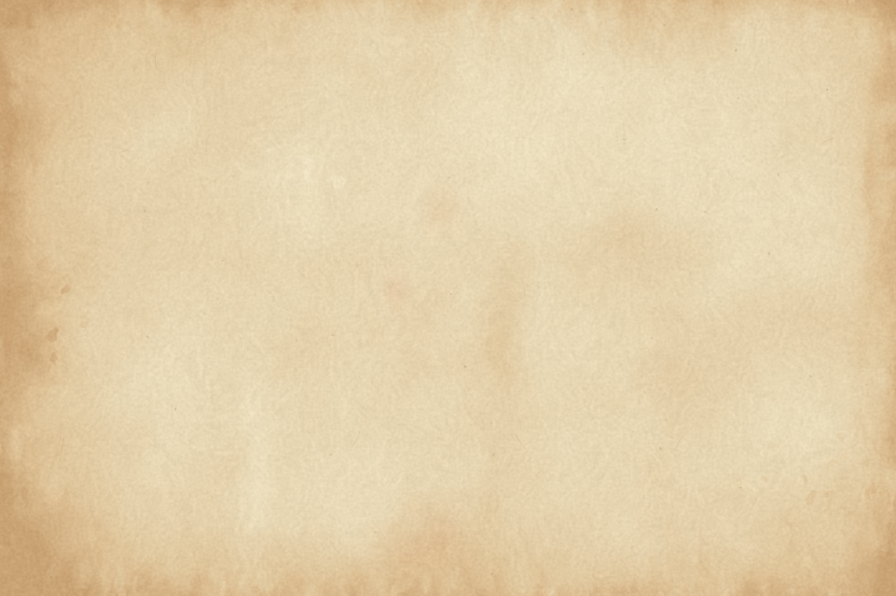
Write a Shadertoy shader that draws this texture.

```glsl
vec2 hash2(vec2 cell) {
    vec3 q = fract(vec3(cell.xyx) * vec3(0.1031, 0.1030, 0.0973));
    q += dot(q, q.yzx + 33.33);
    return fract((q.xx + q.yz) * q.zy);
}

float gradDot(vec2 cell, vec2 offset) {
    return dot(hash2(cell) * 2.0 - 1.0, offset);
}

float gradientNoise(vec2 p) {
    vec2 i = floor(p), f = fract(p);
    vec2 u = f * f * f * (f * (f * 6.0 - 15.0) + 10.0);
    vec2 e = vec2(1.0, 0.0);
    return mix(mix(gradDot(i, f), gradDot(i + e, f - e), u.x),
               mix(gradDot(i + e.yx, f - e.yx), gradDot(i + e.xx, f - e.xx), u.x), u.y);
}

float fbm(vec2 p) {
    float sum = 0.0, amp = 0.6;
    for (int i = 0; i < 5; i++) {
        sum += amp * gradientNoise(p);
        p = mat2(1.6, 1.2, -1.2, 1.6) * p + 7.3;
        amp *= 0.52;
    }
    return sum;
}

// Soft elliptical patch
float blob(vec2 p, vec2 center, vec2 radius) {
    vec2 q = (p - center) / radius;
    return exp(-dot(q, q));
}

// One randomly turned, slightly bent mark in some of the grid cells
float marks(vec2 p, float cells, float halfLength, float width, float density, float pixel) {
    vec2 cell = floor(p * cells);
    vec2 place = hash2(cell + 11.0), kind = hash2(cell.yx * 1.7 + 57.0);
    vec2 q = (fract(p * cells) - mix(vec2(0.22), vec2(0.78), place)) / cells;
    float angle = kind.x * 6.2832;
    q = mat2(cos(angle), sin(angle), -sin(angle), cos(angle)) * q;
    q.y += (place.x - 0.5) * 0.5 * q.x * q.x / halfLength;
    q.x -= clamp(q.x, -halfLength, halfLength);
    float strength = step(kind.y, density) * mix(0.3, 1.0, place.y);
    return strength * (1.0 - smoothstep(width - pixel, width + pixel, length(q)));
}

// Darkening that fades away from one side
float edgeAge(float dist, float nearWidth, float nearAmount, float farAmount) {
    return nearAmount * exp(-max(dist, 0.0) / nearWidth) + farAmount * exp(-max(dist, 0.0) / 0.22);
}

vec3 paperColor(float age) {
    vec3 color = mix(vec3(0.932, 0.885, 0.76), vec3(0.89, 0.81, 0.66), clamp(age / 0.4, 0.0, 1.0));
    color = mix(color, vec3(0.87, 0.76, 0.59), clamp((age - 0.4) / 0.25, 0.0, 1.0));
    return mix(color, vec3(0.79, 0.64, 0.455), clamp((age - 0.65) / 0.4, 0.0, 1.0));
}

void mainImage(out vec4 fragColor, in vec2 fragCoord) {
    vec2 p = fragCoord / iResolution.xy * vec2(1.5, 1.0);
    float pixel = 1.0 / iResolution.y;
    vec2 warp = vec2(fbm(p * 6.0), fbm(p * 6.0 + 31.0));
    vec2 w = p + warp * 0.055;
    vec2 rim = p + warp * 0.06;

    // Worn borders
    float age = 0.15;
    age += edgeAge(rim.x, 0.070, 0.42, 0.34);
    age += edgeAge(1.5 - rim.x, 0.045, 0.46, 0.15);
    age += edgeAge(rim.y, 0.070, 0.38, 0.19);
    age += edgeAge(1.0 - rim.y, 0.030, 0.34, 0.14);

    // Broad brown stains
    age += 0.27 * blob(w, vec2(0.34, 0.96), vec2(0.11, 0.14));
    age += 0.14 * blob(w, vec2(0.10, 0.82), vec2(0.18, 0.17));
    age += 0.22 * blob(w, vec2(0.04, 0.46), vec2(0.045, 0.13));
    age += 0.20 * blob(w, vec2(0.05, 0.05), vec2(0.14, 0.10));
    age += 0.18 * blob(w, vec2(1.08, 0.97), vec2(0.12, 0.045));
    age += 0.29 * blob(w, vec2(0.85, 0.45), vec2(0.028, 0.13));
    age += 0.14 * blob(w, vec2(0.82, 0.21), vec2(0.035, 0.13));
    age += 0.18 * blob(w, vec2(1.05, 0.58), vec2(0.15, 0.08));
    age += 0.15 * blob(w, vec2(1.14, 0.38), vec2(0.16, 0.07));
    age += 0.15 * blob(w, vec2(1.34, 0.46), vec2(0.10, 0.05));
    age += 0.16 * blob(w, vec2(0.72, 0.08), vec2(0.09, 0.08));
    age += 0.10 * blob(w, vec2(0.62, 0.52), vec2(0.22, 0.20));

    // Pale worn patches
    age -= 0.16 * blob(w, vec2(0.92, 0.84), vec2(0.19, 0.17));
    age -= 0.10 * blob(w, vec2(1.27, 0.70), vec2(0.17, 0.16));
    age -= 0.13 * blob(w, vec2(0.53, 0.69), vec2(0.15, 0.09));
    age -= 0.17 * blob(w, vec2(0.27, 0.33), vec2(0.11, 0.10));
    age -= 0.20 * blob(w, vec2(0.425, 0.23), vec2(0.025, 0.15));
    age -= 0.13 * blob(w, vec2(1.33, 0.31), vec2(0.11, 0.10));
    age -= 0.12 * blob(w, vec2(0.56, 0.16), vec2(0.16, 0.07));
    vec2 streak = mat2(0.68, 0.73, -0.73, 0.68) * (w - vec2(0.30, 0.82));
    age -= 0.20 * blob(streak.yx, vec2(0.0), vec2(0.14, 0.045));

    // Mottling, with stronger breakup along the borders
    float border = min(min(p.x, 1.5 - p.x), min(p.y, 1.0 - p.y));
    float rimMask = exp(-border / 0.06);
    age += fbm(p * 4.0 + 17.0) * 0.22 + fbm(p * 11.0) * 0.17;
    age += rimMask * fbm(p * vec2(26.0, 12.0) + 5.0) * 0.45;

    // Flaked borders and a brown line inside the right side
    float flakes = smoothstep(0.08, 0.22, fbm(p * vec2(22.0, 13.0) + 40.0));
    age -= 0.16 * flakes * rimMask;
    age += 0.16 * blob(rim, vec2(1.468, 0.70), vec2(0.010, 0.16));

    // Clustered spots
    float spotNoise = gradientNoise(p * 38.0) + 0.5 * gradientNoise(p * 85.0);
    float spots = smoothstep(0.26, 0.38, spotNoise);
    float spotArea = blob(p, vec2(1.33, 0.19), vec2(0.13, 0.09))
                   + 1.4 * blob(p, vec2(0.11, 0.47), vec2(0.04, 0.09)) + 0.45 * rimMask;
    age += 0.20 * spots * spotArea;
    age -= 0.15 * smoothstep(0.15, 0.36, spotNoise) * blob(p, vec2(0.53, 0.70), vec2(0.14, 0.06));

    // Fibres and fine grain
    float fibre = gradientNoise(p * vec2(95.0, 62.0) + warp * 9.0);
    float grain = gradientNoise(p * 165.0) + 0.7 * gradientNoise(p.yx * 235.0 + 9.0);
    vec3 color = paperColor(age) + fibre * 0.032 + grain * 0.034;

    // Rosy blemishes
    float rosy = blob(w, vec2(0.665, 0.515), vec2(0.020, 0.032))
               + 0.6 * blob(w, vec2(0.737, 0.64), vec2(0.022, 0.04))
               + 0.6 * blob(w, vec2(0.71, 0.09), vec2(0.06, 0.05));
    color -= rosy * vec3(0.008, 0.042, 0.044);

    // Scattered flecks and hairline scratches
    float flecks = marks(p, 15.0, 0.001, 0.0011, 0.14, pixel);
    float scratches = marks(p + 3.7, 8.0, 0.014, 0.0004, 0.25, pixel);
    float paleHairs = marks(p + 9.1, 13.0, 0.011, 0.0005, 0.45, pixel);
    color -= vec3(0.10, 0.12, 0.12) * (flecks + 0.5 * scratches);
    color += 0.03 * paleHairs;

    fragColor = vec4(clamp(color, 0.0, 1.0), 1.0);
}
```
